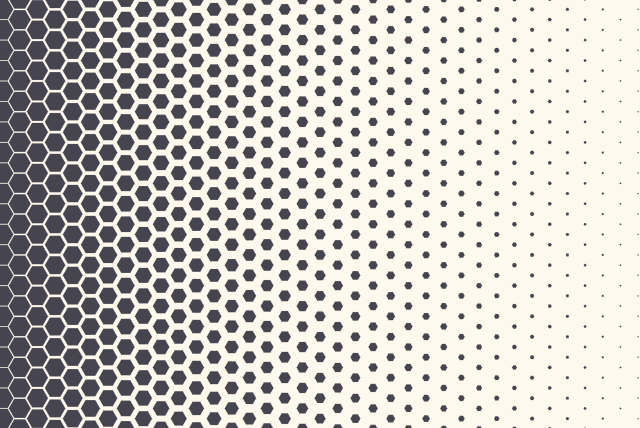
Give the GLSL for this pattern, as a WebGL 1 fragment shader.

```glsl
precision highp float;
// Halftone of flat-topped hexagons on a honeycomb lattice, dark on cream.
// Cells nearly touch at the left and shrink to specks at the right; each
// pixel sums the coverage of the four lattice cells around it.

uniform vec2 u_resolution;

const vec3 CREAM = vec3(0.996, 0.973, 0.929);
const vec3 SLATE = vec3(0.272, 0.267, 0.308);

// Lengths are in canvas heights, measured from the top left corner.
const float ASPECT = 1.5;
const float COLUMN_STEP = 0.041406;
const vec2 FIRST_CENTER = vec2(0.0049, 0.0219);

// Hexagon size as a fraction of a full honeycomb cell.
const float SIZE_LEFT = 0.963;
const float SIZE_RIGHT = 0.05;
const float SIZE_SAG = 0.14;
const float EDGE_SOFTNESS = 1.1; // in pixels

const float HALF_SQRT3 = 0.8660254;
const float ROW_STEP = COLUMN_STEP / HALF_SQRT3;

// Signed distance to a hexagon with corners at its left and right.
float hexagon(vec2 p, float apothem) {
  p = abs(p);
  return max(p.y, HALF_SQRT3 * p.x + 0.5 * p.y) - apothem;
}

// Size falls across the canvas, sagging slightly below a straight ramp.
float sizeAt(float x) {
  float t = clamp(x / ASPECT, 0.0, 1.03);
  return mix(SIZE_LEFT, SIZE_RIGHT, t) - SIZE_SAG * t * (1.0 - t);
}

void main() {
  vec2 uv = gl_FragCoord.xy / u_resolution;
  vec2 p = vec2(uv.x * ASPECT, 1.0 - uv.y) - FIRST_CENTER;
  float edge = EDGE_SOFTNESS * max(ASPECT / u_resolution.x, 1.0 / u_resolution.y);

  float ink = 0.0;
  for (int i = 0; i < 2; i++) {
    // Odd columns are shifted down by half a row.
    float column = floor(p.x / COLUMN_STEP) + float(i);
    float shift = 0.5 * mod(column, 2.0);
    float centerX = column * COLUMN_STEP;
    float apothem = 0.5 * ROW_STEP * sizeAt(centerX + FIRST_CENTER.x);

    for (int j = 0; j < 2; j++) {
      float row = floor(p.y / ROW_STEP - shift) + float(j) + shift;
      vec2 center = vec2(centerX, row * ROW_STEP);
      ink += clamp(0.5 - hexagon(p - center, apothem) / edge, 0.0, 1.0);
    }
  }

  gl_FragColor = vec4(mix(CREAM, SLATE, min(ink, 1.0)), 1.0);
}
```
